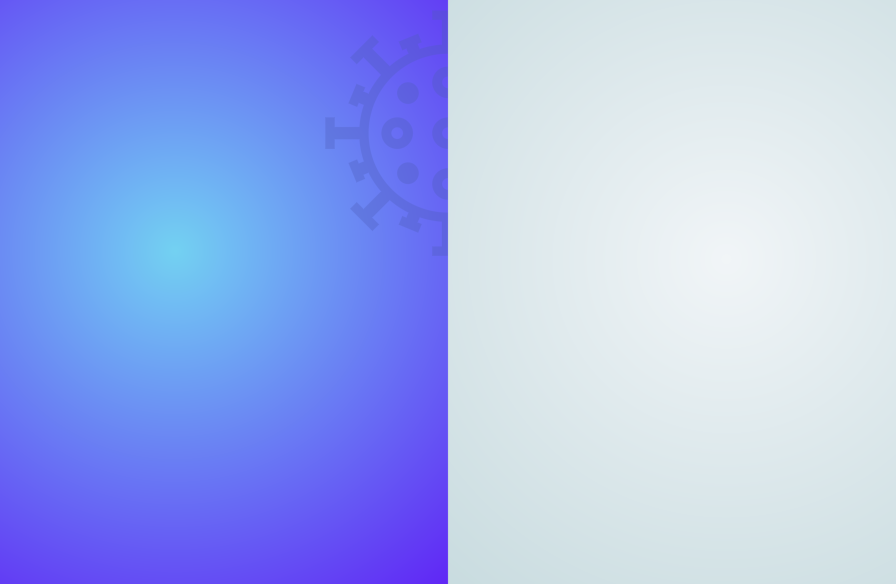
Give the GLSL for this background, as a Shadertoy shader.

```glsl
// Two radial-glow panels, blue and pale grey, with a faint spiked cell emblem cut by the seam.
#define SEAM 0.5
#define BLUE_GLOW vec2(0.300, 0.570)
#define PALE_GLOW vec2(1.244, 0.556)
#define GLOW_REACH 0.737
#define EMBLEM_Y 0.772
#define EMBLEM_TINT vec3(0.30, 0.36, 0.72)
#define EMBLEM_ALPHA 0.33

const float TAU = 6.2831853;

float box(vec2 p, vec2 halfSize) {
    vec2 d = abs(p) - halfSize;
    return length(max(d, 0.0)) + min(max(d.x, d.y), 0.0);
}

float ring(vec2 p, float radius, float halfWidth) {
    return abs(length(p) - radius) - halfWidth;
}

// Turns p into the nearest of count equal sectors, centred on the x axis
vec2 foldSectors(vec2 p, float count, float offset) {
    float sector = TAU / count;
    float angle = atan(p.y, p.x) - offset;
    angle -= sector * floor(angle / sector + 0.5);
    return length(p) * vec2(cos(angle), sin(angle));
}

// Stem with a crossbar, running outward from the shell
float spike(vec2 p, float tip, float capHalf) {
    float shell = 0.144;
    float stem = box(p - vec2(0.5 * (shell + tip), 0.0), vec2(0.5 * (tip - shell), 0.0105));
    float cap = box(p - vec2(tip - 0.008, 0.0), vec2(0.008, capHalf));
    return min(stem, cap);
}

float emblem(vec2 p) {
    float halfSector = TAU / 16.0;
    float d = ring(p, 0.144, 0.008);
    d = min(d, spike(foldSectors(p, 8.0, 0.0), 0.210, 0.027));
    d = min(d, spike(foldSectors(p, 8.0, halfSector), 0.177, 0.018));

    // Inner rings on the axes, solid dots on the diagonals
    d = min(d, ring(p, 0.0185, 0.0085));
    vec2 axisCell = foldSectors(p, 4.0, 0.0) - vec2(0.087, 0.0);
    d = min(d, ring(axisCell, 0.0185, 0.0085));
    vec2 diagonalCell = foldSectors(p, 4.0, TAU / 8.0) - vec2(0.097, 0.0);
    return min(d, length(diagonalCell) - 0.0185);
}

vec3 glow(vec2 p, vec2 centre, vec3 inner, vec3 outer) {
    return mix(inner, outer, clamp(length(p - centre) / GLOW_REACH, 0.0, 1.0));
}

void mainImage(out vec4 fragColor, in vec2 fragCoord) {
    vec2 p = fragCoord / iResolution.y;
    float seamX = SEAM * iResolution.x / iResolution.y;
    float edge = 0.75 / iResolution.y;

    // Panels
    vec3 blue = glow(p, BLUE_GLOW, vec3(0.45, 0.82, 0.95), vec3(0.375, 0.15, 0.96));
    vec3 pale = glow(p, PALE_GLOW, vec3(0.945, 0.96, 0.97), vec3(0.785, 0.86, 0.875));

    // Emblem on the blue panel
    float mark = emblem(p - vec2(seamX, EMBLEM_Y));
    blue = mix(blue, EMBLEM_TINT, EMBLEM_ALPHA * (1.0 - smoothstep(-edge, edge, mark)));

    vec3 color = mix(blue, pale, smoothstep(-edge, edge, p.x - seamX));
    fragColor = vec4(color, 1.0);
}
```
